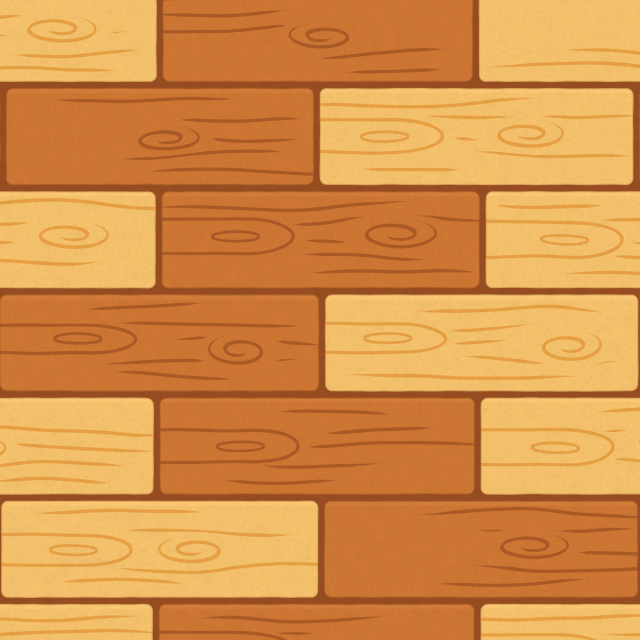
This pattern is drawn by a three.js fragment shader. Its source:

```glsl
varying vec2 vUv;

vec2 hash2(vec2 p) {
  p = vec2(dot(p, vec2(127.1, 311.7)), dot(p, vec2(269.5, 183.3)));
  return fract(sin(p) * 43758.5);
}

float gradientNoise(vec2 p) {
  vec2 i = floor(p), f = fract(p), u = f * f * (3.0 - 2.0 * f);
  vec2 e = vec2(1.0, 0.0);
  float a = dot(hash2(i) * 2.0 - 1.0, f);
  float b = dot(hash2(i + e.xy) * 2.0 - 1.0, f - e.xy);
  float c = dot(hash2(i + e.yx) * 2.0 - 1.0, f - e.yx);
  float d = dot(hash2(i + e.xx) * 2.0 - 1.0, f - e.xx);
  return mix(mix(a, b, u.x), mix(c, d, u.x), u.y);
}

// Brush stroke coverage; t runs 0 to 1 along the stroke
float taper(float t) {
  return smoothstep(0.0, 0.22, min(t, 1.0 - t));
}

float ink(float dist, float halfWidth, float px) {
  return (1.0 - smoothstep(-px, px, dist - halfWidth)) * clamp(halfWidth / 0.001, 0.0, 1.0);
}

float ellipseDistance(vec2 p, vec2 radii) {
  vec2 v = p / radii;
  return abs(length(v) - 1.0) * length(v) / max(length(v / radii), 0.001);
}

float spiralInk(vec2 p, vec2 radii, float px) {
  vec2 v = p / radii;
  float r = length(v), angle = atan(v.y, v.x) / 6.28318;
  float stretch = max(length(v / radii), 0.001) / max(r, 0.001);
  float result = 0.0;
  for (int i = 0; i < 2; i++) {
    float turn = angle + 0.5 + float(i);
    float dist = abs(r - 0.18 - 0.47 * turn) / stretch;
    result = max(result, ink(dist, 0.0027 * taper(turn / 1.75), px));
  }
  return result;
}

// Knots and long strokes of one plank, q measured from its centre
float grain(vec2 q, vec2 id, float px) {
  q.y += 0.004 * gradientNoise(q * vec2(11.0, 18.0) + id * 7.3);
  vec2 place = hash2(id + 3.1), kind = hash2(id + 8.7);

  // Spiral knot
  vec2 center = vec2(mix(-0.11, 0.14, sqrt(place.x)), (place.y - 0.5) * 0.024);
  bool hasLoop = center.x > 0.03 && kind.x < 0.65;
  if (kind.y > 0.88) center.x += 9.0;
  vec2 radii = mix(vec2(0.052, 0.019), vec2(0.072, 0.026), place.yx);
  vec2 p = q - center;
  p.x *= kind.x < 0.4 ? -1.0 : 1.0;
  float result = spiralInk(p, radii, px);
  float clearance = length(p / radii);

  // Loop entering from the left end, around a small eye
  if (hasLoop) {
    vec2 loopPos = q - vec2(-0.135 + 0.03 * kind.y, 0.016 * (place.x - 0.5));
    vec2 nose = vec2(max(loopPos.x, 0.0), loopPos.y);
    vec2 loopRadii = vec2(0.075, 0.021 + 0.007 * place.y);
    float eye = ellipseDistance(loopPos + vec2(0.015, 0.0), vec2(0.036, 0.0075));
    result = max(result, ink(ellipseDistance(nose, loopRadii), 0.0025, px));
    result = max(result, ink(eye, 0.0022, px));
    clearance = min(clearance, length(nose / loopRadii));
  }

  // Strokes in five lanes, thinning out beside the knots
  float open = smoothstep(1.15, 1.5, clearance);
  for (int i = 0; i < 5; i++) {
    vec2 a = hash2(id * 5.0 + float(i) * 1.7), b = hash2(id * 3.0 + float(i) * 2.3 + 9.0);
    float lane = (float(i) - 2.0) * 0.0265 + (a.x - 0.5) * 0.009;
    float halfLength = mix(0.08, 0.23, a.y);
    float x = q.x - (b.x - 0.5) * 0.32;
    float y = lane + 0.0035 * sin(q.x * 17.0 + b.y * 6.28) + (b.y - 0.5) * 0.03 * q.x;
    y += sign(lane - center.y) * 0.005 * exp(-pow((q.x - center.x) / 0.08, 2.0));
    float t = 0.5 + 0.5 * x / halfLength;
    result = max(result, ink(abs(q.y - y), 0.0026 * taper(t) * open, px));
  }
  return result;
}

// Vertical seam k of a row, slightly out of line
float seam(float k, float row) {
  return 0.5 * k + 0.25 * (1.0 - mod(row, 2.0)) + (hash2(vec2(k, row)).x - 0.5) * 0.013;
}

void main() {
  float px = fwidth(vUv.y) * 0.7;
  float course = (vUv.y - 0.0612) / 0.1612 + 1.0;
  float row = floor(course);
  float k = floor((vUv.x - seam(0.0, row)) / 0.5);
  if (vUv.x < seam(k, row)) k -= 1.0;
  else if (vUv.x > seam(k + 1.0, row)) k += 1.0;

  // Rounded plank with a slightly uneven outline
  float left = seam(k, row), right = seam(k + 1.0, row);
  vec2 q = vec2(vUv.x - 0.5 * (left + right), (course - row - 0.5) * 0.1612);
  vec2 size = vec2(0.5 * (right - left) - 0.0046, 0.0757);
  vec2 corner = abs(q) - size + 0.011;
  float edge = length(max(corner, 0.0)) + min(max(corner.x, corner.y), 0.0) - 0.011;
  edge += 0.0012 * gradientNoise(vUv * 32.0);

  // Two woods alternate, the order swapped in one row
  bool dark = mod(k + (row == 1.0 ? 1.0 : 0.0), 2.0) < 0.5;
  vec3 wood = dark ? vec3(0.80, 0.46, 0.20) : vec3(0.95, 0.75, 0.42);
  vec3 line = dark ? vec3(0.66, 0.35, 0.15) : vec3(0.90, 0.62, 0.26);
  vec3 rim = dark ? vec3(0.62, 0.33, 0.13) : vec3(0.78, 0.56, 0.29);
  wood += 0.025 * smoothstep(size.y - 0.009, size.y - 0.006, q.y);
  wood = mix(wood, line, grain(q, vec2(k, row), px));
  wood = mix(wood, rim, 0.7 * smoothstep(-0.003, 0.0, edge));

  vec3 color = mix(wood, vec3(0.59, 0.30, 0.13), smoothstep(-px, px, edge));
  color *= 1.0 + 0.035 * gradientNoise(vUv * 190.0) + 0.02 * gradientNoise(vUv * 45.0);
  gl_FragColor = vec4(color, 1.0);
}
```
